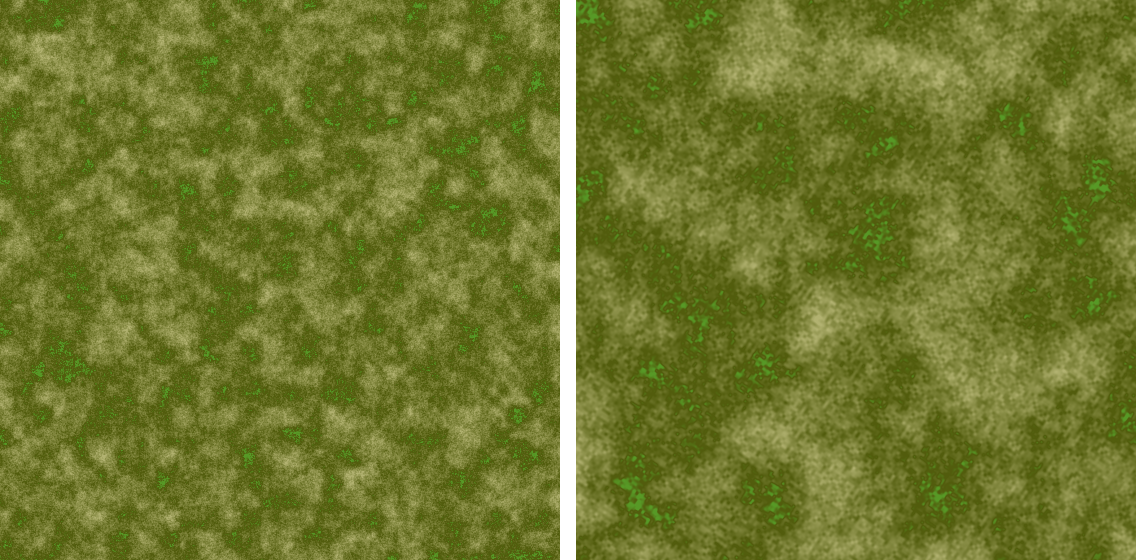
Left, the full canvas; right, a detail of the centre.
Reproduce this texture procedurally as a WebGL 1 fragment shader.

```glsl
precision highp float;
// Mossy olive ground: cloudy fractal noise with fine grain and green flecks.

uniform vec2 u_resolution;

// Palette, from the hollows to the dry tops
const vec3 MOSS_GREEN = vec3(0.34, 0.60, 0.15);
const vec3 DARK_OLIVE = vec3(0.32, 0.362, 0.05);
const vec3 PALE_STRAW = vec3(0.70, 0.70, 0.445);

// Cloud shape
const int OCTAVES = 5;
const float BASE_CELLS = 27.0;    // cells across the canvas, first octave
const float GAIN = 0.68;          // amplitude ratio between octaves
const float CLOUD_WEIGHT = 0.9;

// Fine grain, turned so that its lattice does not beat with the canvas
const float GRAIN_CELLS = 540.0;
const float GRAIN_ANGLE = 0.6;
const float GRAIN_WEIGHT = 0.44;

// Height levels, in standard deviations
const float OLIVE_LEVEL = -1.22;
const float STRAW_LEVEL = 3.05;
const float MOSS_START = -1.4;
const float MOSS_FULL = -2.8;

// Standard deviation of smoothed value noise
const float NOISE_DEVIATION = 0.2145;

float hash(vec2 p) {
  return fract(sin(dot(p, vec2(12.9898, 78.233))) * 43758.5453);
}

float valueNoise(vec2 p) {
  vec2 cell = floor(p);
  vec2 f = fract(p);
  vec2 w = f * f * (3.0 - 2.0 * f);
  float bottom = mix(hash(cell), hash(cell + vec2(1.0, 0.0)), w.x);
  float top = mix(hash(cell + vec2(0.0, 1.0)), hash(cell + 1.0), w.x);
  return mix(bottom, top, w.y);
}

// Fractal sum with zero mean and unit deviation
float clouds(vec2 uv) {
  float sum = 0.0;
  float power = 0.0;
  float amplitude = 1.0;
  vec2 p = uv * BASE_CELLS;
  for (int i = 0; i < OCTAVES; i++) {
    sum += amplitude * (valueNoise(p) - 0.5);
    power += amplitude * amplitude;
    amplitude *= GAIN;
    p = p * 2.0 + vec2(17.3, 9.7);
  }
  return sum / (NOISE_DEVIATION * sqrt(power));
}

float grain(vec2 uv) {
  float c = cos(GRAIN_ANGLE);
  float s = sin(GRAIN_ANGLE);
  vec2 turned = mat2(c, s, -s, c) * uv;
  return (valueNoise(turned * GRAIN_CELLS) - 0.5) / NOISE_DEVIATION;
}

vec3 groundColor(float height) {
  float dryness = clamp((height - OLIVE_LEVEL) / (STRAW_LEVEL - OLIVE_LEVEL), 0.0, 1.0);
  float moss = 1.0 - smoothstep(MOSS_FULL, MOSS_START, height);
  return mix(mix(DARK_OLIVE, PALE_STRAW, dryness), MOSS_GREEN, moss);
}

void main() {
  vec2 uv = gl_FragCoord.xy / u_resolution.y;
  float height = CLOUD_WEIGHT * clouds(uv) + GRAIN_WEIGHT * grain(uv);
  gl_FragColor = vec4(groundColor(height), 1.0);
}
```
